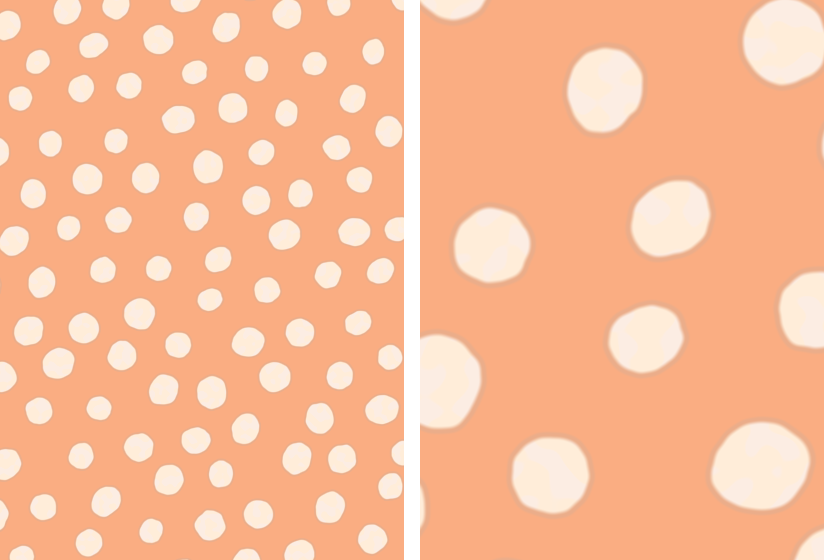
Left, the full canvas; right, a detail of the centre.
This pattern is drawn by a Shadertoy shader. Its source:

```glsl
// Hand-cut cream dots scattered in loose staggered rows over a flat apricot ground.

vec2 hash2(vec2 p) {
    p = vec2(dot(p, vec2(127.1, 311.7)), dot(p, vec2(269.5, 183.3)));
    return fract(sin(p) * 43758.545);
}

float gradientNoise(vec2 p) {
    vec2 i = floor(p), f = p - i;
    vec2 u = f * f * f * (f * (f * 6.0 - 15.0) + 10.0);
    vec2 e = vec2(0.0, 1.0);
    float a = dot(hash2(i) * 2.0 - 1.0, f);
    float b = dot(hash2(i + e.yx) * 2.0 - 1.0, f - e.yx);
    float c = dot(hash2(i + e.xy) * 2.0 - 1.0, f - e.xy);
    float d = dot(hash2(i + e.yy) * 2.0 - 1.0, f - e.yy);
    return mix(mix(a, b, u.x), mix(c, d, u.x), u.y);
}

mat2 rotation(float angle) {
    float c = cos(angle), s = sin(angle);
    return mat2(c, -s, s, c);
}

// Distance to one wobbly oval; q is measured from its centre, in canvas heights
float blobDistance(vec2 q, vec2 id) {
    vec2 shape = hash2(id + 37.0), turn = hash2(id + 71.0);
    float radius = mix(0.0208, 0.0282, shape.x);
    float stretch = mix(1.0, 1.1, shape.y);
    vec2 oval = rotation(0.85 + 1.5 * (turn.x - 0.5)) * q;
    oval *= vec2(1.0 / stretch, stretch);
    float len = length(oval);
    vec2 dir = oval / max(len, 1e-5);
    float wobble = 0.15 * gradientNoise(dir * 1.2 + id * 7.3 + turn)
                 + 0.04 * gradientNoise(dir * 2.6 + id * 3.1);
    return len - radius * (1.0 + wobble);
}

// Nearest dot on a tilted, staggered and jittered grid
float dotsDistance(vec2 uv) {
    vec2 cell = vec2(0.109, 0.079);
    mat2 slant = rotation(0.16);
    vec2 grid = slant * uv / cell;
    float nearest = 1.0;
    for (int y = -1; y <= 1; y++) {
        float row = floor(grid.y) + float(y);
        float shift = 0.5 * mod(row, 2.0);
        for (int x = -1; x <= 1; x++) {
            vec2 id = vec2(floor(grid.x - shift) + float(x), row);
            vec2 jitter = (hash2(id) - 0.5) * vec2(0.3, 0.38);
            vec2 centre = (id + vec2(shift, 0.0) + 0.5 + jitter) * cell;
            nearest = min(nearest, blobDistance(uv - centre * slant, id));
        }
    }
    return nearest;
}

void mainImage(out vec4 fragColor, in vec2 fragCoord) {
    vec2 uv = fragCoord / iResolution.y;
    float d = dotsDistance(uv + 3.0);
    float soft = max(0.0016, 0.7 / iResolution.y);

    vec3 apricot = vec3(0.98, 0.68, 0.51);
    vec3 dullRim = vec3(0.92, 0.68, 0.54);

    // Faint warm and cool mottling inside the cream
    float mottle = smoothstep(0.0, 0.08, gradientNoise(uv * 60.0));
    vec3 cream = mix(vec3(1.0, 0.93, 0.85), vec3(0.99, 0.93, 0.89), mottle);

    // Ground, thin dull rim, then the dot
    vec3 color = mix(dullRim, apricot, smoothstep(0.0024, 0.0044, d));
    color = mix(cream, color, smoothstep(-soft, soft, d));
    fragColor = vec4(color, 1.0);
}
```
